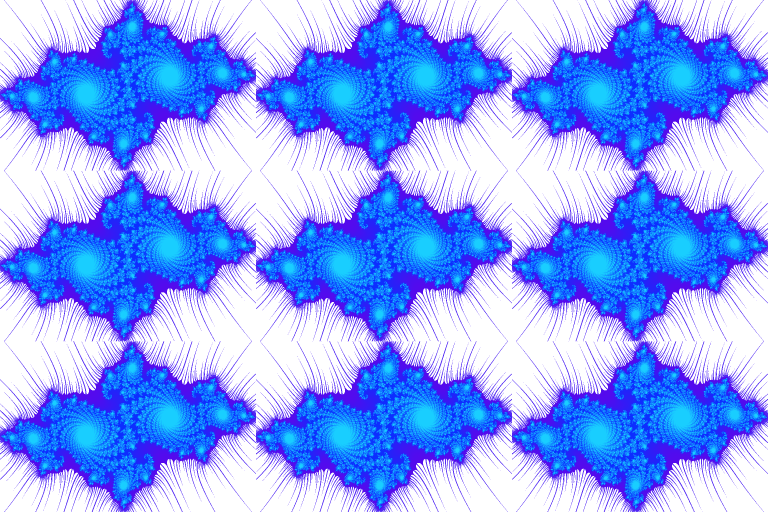
Reproduce this pattern procedurally as a Shadertoy shader.

```glsl
// Three by three tiles of a filled spiral Julia set, z -> z*z + c, on white.
// Escape time colours the body from violet to cyan; thin hairs follow the
// curves where an early iterate crosses the imaginary axis.

vec3 escapeColour(float count) {
    float u = log2(max(count, 1.0));
    vec3 col = mix(vec3(0.33, 0.04, 0.93), vec3(0.05, 0.18, 1.0), smoothstep(2.8, 5.4, u));
    col = mix(col, vec3(0.06, 0.43, 1.0), smoothstep(6.0, 8.0, u));
    return mix(col, vec3(0.10, 0.82, 1.0), smoothstep(7.5, 8.6, u));
}

vec3 juliaTile(vec2 z) {
    const vec2 c = vec2(-0.7269, 0.1889);
    float slope = 1.0;      // length of the derivative of the iterate
    float count = 360.0;
    bool body = false, hair = false;

    for (int i = 1; i <= 360; i++) {
        if (i <= 7) slope *= 2.0 * length(z);
        z = vec2(z.x * z.x - z.y * z.y, 2.0 * z.x * z.y) + c;
        float r2 = dot(z, z);

        // Hairs double in number and shorten at each level, thinning outward
        if (i >= 4 && i <= 7) {
            float taper = 1.0 - 0.5 * log(max(r2, 1.0)) / 10.4;
            hair = hair || abs(z.x) < slope * 0.0065 * taper;
        }
        // The fringe of rounded fingers bounds the body
        if (i == 7) {
            body = abs(z.x) < 6.0;
            if (!body) break;
        }
        if (r2 > 1e9) {
            count = float(i) + 1.0 - log2(0.5 * log(r2));
            break;
        }
    }
    if (body) return escapeColour(count);
    return hair ? vec3(0.32, 0.16, 0.96) : vec3(1.0);
}

void mainImage(out vec4 fragColor, in vec2 fragCoord) {
    vec3 sum = vec3(0.0);
    // Nine samples per pixel smooth the edges and fine spirals
    for (int j = 0; j < 3; j++)
    for (int i = 0; i < 3; i++) {
        vec2 offset = (vec2(float(i), float(j)) - 1.0) / 3.0;
        vec2 cell = fract(3.0 * (fragCoord + offset) / iResolution.xy) - 0.5;
        sum += juliaTile(cell * vec2(3.0, -1.8));
    }
    fragColor = vec4(sum / 9.0, 1.0);
}
```
